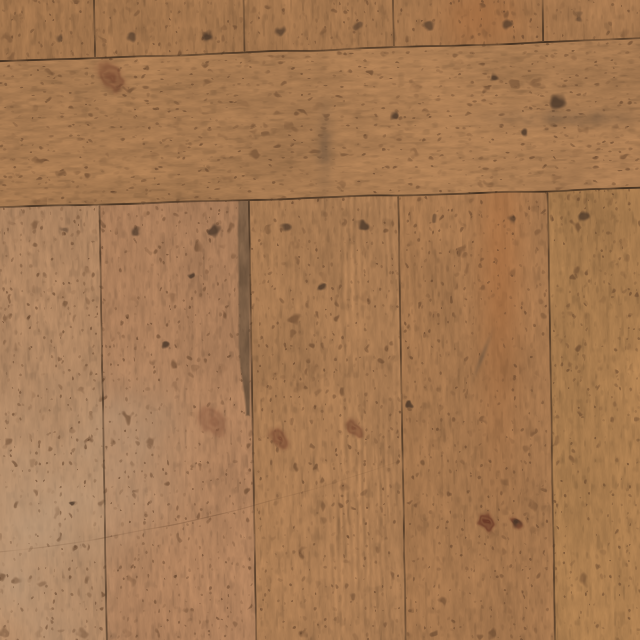
Give the GLSL for this texture, as a WebGL 2 fragment shader.

```glsl
#version 300 es
precision highp float;
// Worn pine floor: upright boards above and below one wide cross board.
// Grain is stretched value noise; nails, knots and specks are noisy spots.
uniform vec2 u_resolution;
out vec4 fragColor;

const float BOARD_WIDTH = 0.2335;
const float FIRST_SEAM = 0.167;
const float SEAM_LEAN = 0.017;
const float SEAM_WIDTH = 0.0005;
const float GRAIN_DEPTH = 0.07;
const float SPECK_DEPTH = 0.6;
const vec3 SEAM_COLOR = vec3(0.25, 0.18, 0.12);
const vec3 DENT_COLOR = vec3(0.27, 0.2, 0.15);
const vec3 SPECK_COLOR = vec3(0.38, 0.26, 0.17);
const vec3 KNOT_COLOR = vec3(0.41, 0.22, 0.15);
const vec3 GAP_COLOR = vec3(0.44, 0.34, 0.25);
const vec3 ORANGE = vec3(0.66, 0.41, 0.23);
const vec3 GLOSS = vec3(0.75, 0.63, 0.51);
const vec3 CROSS_TONE = vec3(0.665, 0.485, 0.322);
const vec3 UPPER_TONE = vec3(0.645, 0.465, 0.305);
const vec3 LOWER_TONE[5] = vec3[5](vec3(0.685, 0.52, 0.38), vec3(0.68, 0.5, 0.36),
  vec3(0.665, 0.485, 0.325), vec3(0.65, 0.468, 0.308), vec3(0.665, 0.488, 0.308));
// Center, radius, strength
const vec4 KNOTS[6] = vec4[6](vec4(0.436, 0.315, 0.02, 0.65), vec4(0.553, 0.331, 0.017, 0.6),
  vec4(0.76, 0.184, 0.016, 0.95), vec4(0.174, 0.88, 0.028, 0.6),
  vec4(0.332, 0.342, 0.029, 0.38), vec4(0.806, 0.184, 0.012, 0.9));
// Center, radius
const vec3 DENTS[10] = vec3[10](vec3(0.871, 0.841, 0.014), vec3(0.772, 0.88, 0.008),
  vec3(0.616, 0.819, 0.007), vec3(0.82, 0.794, 0.007), vec3(0.503, 0.553, 0.007),
  vec3(0.113, 0.213, 0.006), vec3(0.258, 0.46, 0.006), vec3(0.299, 0.57, 0.006),
  vec3(0.639, 0.369, 0.006), vec3(0.806, 0.184, 0.009));

float hash(vec2 p) {
  vec3 q = fract(p.xyx * 0.1031);
  q += dot(q, q.yzx + 33.33);
  return fract((q.x + q.y) * q.z);
}

float noise(vec2 p) {
  vec2 i = floor(p), f = fract(p);
  f = f * f * (3.0 - 2.0 * f);
  return mix(mix(hash(i), hash(i + vec2(1, 0)), f.x),
             mix(hash(i + vec2(0, 1)), hash(i + vec2(1, 1)), f.x), f.y);
}

float fbm(vec2 p) {
  float sum = 0.0, gain = 0.53;
  for (int i = 0; i < 4; i++) { sum += gain * noise(p); p = p * 2.03 + 17.1; gain *= 0.5; }
  return sum;
}

float spot(vec2 d, float r) { return 1.0 - smoothstep(0.35, 1.1, length(d) / r); }

float line(float d, float w, float px) { return 1.0 - smoothstep(w, w + 1.2 * px, abs(d)); }

float glow(vec2 d, vec2 size) { d /= size; return exp(-dot(d, d)); }

void main() {
  vec2 p = gl_FragCoord.xy / u_resolution;
  float px = 1.0 / min(u_resolution.x, u_resolution.y);
  vec2 wobble = vec2(noise(p * 110.0), noise(p * 110.0 + 41.0)) - 0.5;

  // Board layout
  float wave = 0.003 * (noise(p * 14.0) - 0.5);
  float topSeam = p.y - 0.904 - 0.035 * p.x + wave;
  float lowSeam = p.y - 0.676 - 0.03 * p.x + wave;
  bool upper = topSeam > 0.0, crossing = !upper && lowSeam > 0.0;
  float lane = (p.x + SEAM_LEAN * p.y - FIRST_SEAM + (upper ? 0.003 : 0.0)) / BOARD_WIDTH + 1.0 + wave;
  int board = clamp(int(lane), 0, 4);
  float across = fract(lane);
  vec3 col = crossing ? CROSS_TONE : upper ? UPPER_TONE : LOWER_TONE[board];

  // Grain along each board
  vec2 g = crossing ? vec2(p.y - 0.03 * p.x, p.x) : vec2(p.x + SEAM_LEAN * p.y, p.y + float(board) * 3.7);
  float warp = fbm(g * vec2(12, 3));
  float streak = fbm(vec2(g.x * 60.0 + warp * 3.0, g.y * 5.0)) - 0.5;
  float fiber = fbm(g * vec2(190, 50)) - 0.5;
  float mottle = fbm(p * 9.0 + 5.0) - 0.5;
  float fleck = smoothstep(0.6, 0.95, noise(g * vec2(210, 75) + 9.0));
  col *= 1.0 + GRAIN_DEPTH * (1.4 * streak + 2.3 * fiber + 1.8 * mottle - 1.1 * fleck);
  float rings = sin(g.x * 600.0 + warp * 22.0) * smoothstep(0.3, 0.7, noise(g * vec2(70, 6)));
  float ringArea = crossing || upper ? 0.0 : glow(p - vec2(0.56, 0.4), vec2(0.06, 0.4));
  col *= 1.0 + rings * (0.01 + 0.06 * ringArea);

  // Warm streaks and worn gloss
  if (!crossing) {
    float warm = upper ? glow(p - vec2(0.755, 0.97), vec2(0.07, 0.06))
                       : glow(p - vec2(0.785, 0.6), vec2(0.035, 0.28));
    col = mix(col, ORANGE, 0.4 * warm * (0.6 + warp));
    float gloss = glow(p - vec2(0.19, 0.29), vec2(0.09, 0.12)) + glow(p - vec2(0.05, 0.14), vec2(0.1, 0.24));
    col = mix(col, GLOSS, min(0.6, 0.55 * gloss * (0.3 + fbm(p * 11.0))));
  }

  // Specks of four sizes
  for (int i = 0; i < 4; i++) {
    vec2 q = p * (27.0 + 17.0 * float(i)) + float(i) * 7.3, id = floor(q);
    vec2 d = fract(q) - 0.25 - 0.5 * vec2(hash(id), hash(id + 57.0)) + wobble * 0.3;
    d *= crossing ? vec2(0.75, 1.2) : vec2(1.1, 0.85);
    float chance = hash(id + 29.0);
    float depth = SPECK_DEPTH * step(0.55, hash(id + 113.0)) * chance * chance;
    col = mix(col, SPECK_COLOR, depth * spot(d, 0.12 + 0.12 * hash(id + 71.0)));
  }

  // Two nails per board end
  float side = step(0.5, across);
  float jitter = hash(vec2(float(board) * 2.0 + side, upper ? 9.0 : 4.0)) - 0.5;
  vec2 nail = vec2((across - mix(0.24, 0.76, side)) * BOARD_WIDTH, upper ? topSeam - 0.032 : lowSeam + 0.042);
  nail += wobble * 0.008 + vec2(0.0, 0.012 * jitter);
  if (!crossing) col = mix(col, DENT_COLOR, (0.6 + 0.4 * jitter) * spot(nail, 0.009 + 0.004 * jitter));

  // Knots and dents
  for (int i = 0; i < 6; i++) {
    vec4 k = KNOTS[i];
    vec2 d = p - k.xy + wobble * 0.007;
    d.y += d.x * 0.45;
    float ring = 0.82 + 0.18 * sin(length(d) / k.z * 13.0);
    col = mix(col, KNOT_COLOR, k.w * ring * spot(d, k.z));
  }
  for (int i = 0; i < 10; i++)
    col = mix(col, DENT_COLOR, 0.78 * spot(p - DENTS[i].xy + wobble * 0.007, DENTS[i].z));

  // Stains and scratch
  float stain = glow(p - vec2(0.507, 0.77), vec2(0.012, 0.06)) + glow(p - vec2(0.89, 0.816), vec2(0.1, 0.012));
  stain += glow(p - vec2(0.754 + 0.4 * (p.y - 0.445), 0.445), vec2(0.004, 0.03));
  col = mix(col, GAP_COLOR, min(0.6, 0.9 * stain * fbm(p * 45.0)));
  float scratch = p.y - 0.14 - 0.1 * p.x - 0.2 * p.x * p.x + 2.0 * wave;
  col = mix(col, SPECK_COLOR, 0.35 * line(scratch, 0.0, px) * step(p.x, 0.625) * noise(p * 30.0));

  // Tapered gap
  float left = mix(0.383, 0.372, smoothstep(0.35, 0.46, p.y)) + wave;
  float gap = smoothstep(-px, 2.0 * px, min(min(p.x - left, 0.391 - p.x), min(p.y - 0.35, -lowSeam)));
  col = mix(col, GAP_COLOR * (0.75 + 0.5 * fbm(p * vec2(90, 28))), 0.85 * gap);

  // Seams, with the upright ones fainter
  float upright = crossing ? 0.0 : line((lane - round(lane)) * BOARD_WIDTH, SEAM_WIDTH, px);
  float level = line(min(abs(topSeam), abs(lowSeam)), SEAM_WIDTH, px);
  float wear = 0.4 + 0.6 * noise(p * 40.0);
  col = mix(col, SEAM_COLOR, max(0.8 * upright, level) * wear);

  fragColor = vec4(col, 1.0);
}
```
